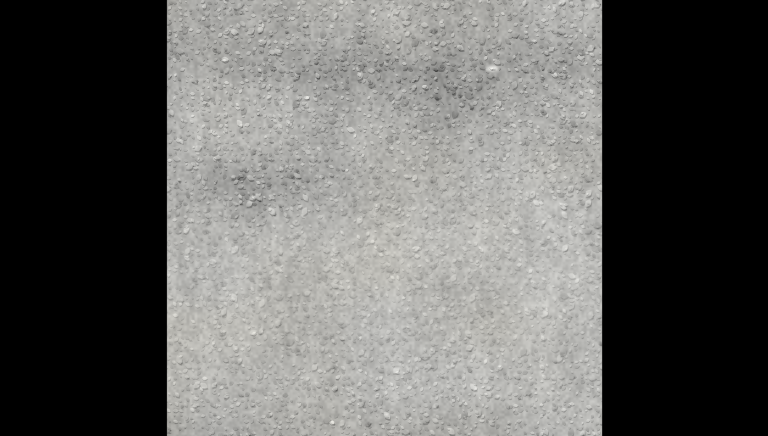
Write a Shadertoy shader that draws this texture.

```glsl
const float TAU = 6.2831853;
const vec3 STONE_GREY = vec3(1.0, 1.0, 0.985);
const vec3 DUST_WARM = vec3(1.015, 1.0, 0.95);

vec3 hash3(vec2 cell, float seed) {
    vec3 p = fract((cell.xyx + seed * 17.3) * vec3(0.1031, 0.1030, 0.0973));
    p += dot(p, p.yxz + 33.33);
    return fract((p.xxy + p.yzz) * p.zyx);
}

// Value noise that wraps after a whole number of cells
float noise(vec2 uv, vec2 cells, float seed) {
    vec2 g = uv * cells, c = floor(g), f = fract(g);
    f = f * f * (3.0 - 2.0 * f);
    float a = hash3(mod(c, cells), seed).x;
    float b = hash3(mod(c + vec2(1, 0), cells), seed).x;
    float d = hash3(mod(c + vec2(0, 1), cells), seed).x;
    float e = hash3(mod(c + vec2(1, 1), cells), seed).x;
    return mix(mix(a, b, f.x), mix(d, e, f.x), f.y);
}

// Soft elliptical patch, repeated across the canvas edges
float patchMask(vec2 uv, vec2 centre, vec2 radius) {
    vec2 d = uv - centre;
    d = (d - round(d)) / radius;
    return exp(-dot(d, d));
}

// Angular pebble, between an ellipse and a diamond
float pebbleDistance(vec2 p, float angle, float radius) {
    float c = cos(angle), s = sin(angle);
    p = abs(mat2(c, -s, s, c) * p) * vec2(1.0, 1.5);
    return mix(length(p), p.x + p.y, 0.4) - radius;
}

// Brightness change from scattered pebbles, lit from above
float pebbles(vec2 uv, vec2 cells, float coverage, float softness, float seed) {
    vec2 g = uv * cells, base = floor(g);
    float shade = 0.0;
    for (int j = -1; j <= 1; j++) {
        for (int i = -1; i <= 1; i++) {
            vec2 cell = base + vec2(i, j);
            vec3 place = hash3(mod(cell, cells), seed);
            vec3 look = hash3(mod(cell, cells), seed + 5.0);
            if (look.x > coverage) continue;
            vec2 p = g - cell - 0.2 - 0.6 * place.xy;
            float radius = mix(0.2, 0.5, place.z);
            float angle = (look.y - 0.5) * 2.4;
            float body = smoothstep(softness, -softness, pebbleDistance(p, angle, radius));
            float shadow = smoothstep(softness, -softness,
                pebbleDistance(p + vec2(-0.08, 0.2), angle, radius));
            float tint = (look.z - 0.42) * 0.2 + 0.05 * p.y / radius;
            shade = mix(shade, -0.15, shadow * (1.0 - body));
            shade = mix(shade, tint, body);
        }
    }
    return shade;
}

// Where loose, darker gravel gathers
float looseGravel(vec2 uv) {
    float loose = patchMask(uv, vec2(0.32, 0.57), vec2(0.09, 0.075));
    loose += 0.7 * patchMask(uv, vec2(0.43, 0.84), vec2(0.14, 0.05));
    loose += 0.9 * patchMask(uv, vec2(0.58, 0.79), vec2(0.07, 0.09));
    loose += 0.7 * patchMask(uv, vec2(0.72, 0.86), vec2(0.10, 0.05));
    loose += 0.4 * patchMask(uv, vec2(0.40, 0.96), vec2(0.20, 0.09));
    return clamp(loose * mix(0.6, 1.3, noise(uv, vec2(30, 17), 3.0)), 0.0, 1.0);
}

float groundShade(vec2 uv, float loose) {
    float far = 0.5 + 0.5 * cos(TAU * (uv.y - 0.84));
    float shade = 0.735 - 0.045 * far - 0.085 * loose;

    // Packed dust, lengthwise streaks and fine grit
    shade += 0.05 * (noise(uv, vec2(16, 9), 1.0) - 0.5);
    shade += 0.04 * (noise(uv, vec2(64, 6), 2.0) - 0.5);
    shade += 0.07 * (noise(uv, vec2(180, 76), 4.0) - 0.5);
    shade += 0.08 * (noise(uv, vec2(290, 164), 6.0) - 0.5);

    // Small and large stones, crisper where loose
    float relief = mix(0.65, 1.15, max(loose, 0.6 * far));
    float softness = mix(0.2, 0.12, far);
    shade += relief * pebbles(uv, vec2(138, 78), 0.65, softness, 7.0);
    shade += relief * pebbles(uv, vec2(84, 48), 0.3 + 0.25 * loose, softness * 0.7, 19.0);

    // Pale worn spot and one white flake
    shade += 0.07 * patchMask(uv, vec2(0.508, 0.955), vec2(0.025, 0.04));
    shade += 0.3 * patchMask(uv, vec2(0.642, 0.843), vec2(0.008, 0.007));
    return shade;
}

// Gravel strip between black side bars
float stripMask(float x, float left, float right, float blur) {
    return smoothstep(left - blur, left + blur, x)
         * smoothstep(right + blur, right - blur, x);
}

void mainImage(out vec4 fragColor, in vec2 fragCoord) {
    vec2 uv = fragCoord / iResolution.xy;
    float loose = looseGravel(uv);
    float warmth = noise(uv, vec2(14, 8), 11.0) * (1.0 - loose);
    vec3 tint = mix(STONE_GREY, DUST_WARM, 0.5 * warmth * warmth);
    vec3 colour = tint * clamp(groundShade(uv, loose), 0.25, 0.95);
    fragColor = vec4(colour * stripMask(uv.x, 0.2174, 0.784, 0.001), 1.0);
}
```
